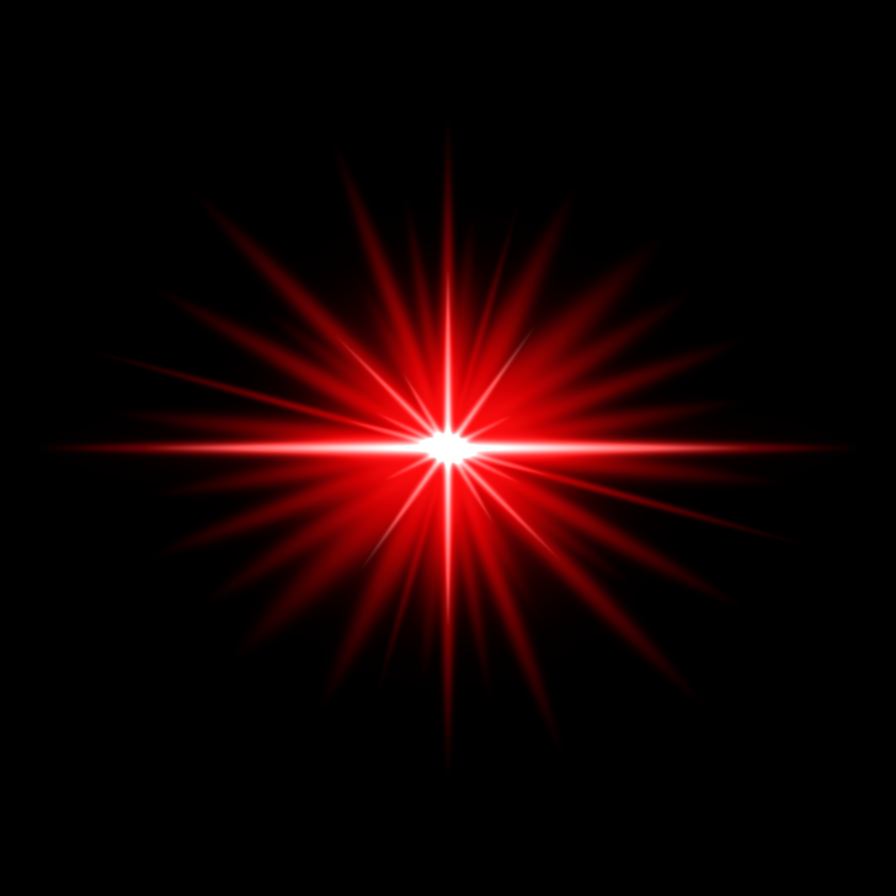
Give the GLSL for this background, as a WebGL 2 fragment shader.

```glsl
#version 300 es
precision highp float;

uniform vec2 u_resolution;
out vec4 outColor;

const vec3 RED = vec3(1.0, 0.005, 0.015);
const vec3 HOT = vec3(0.9, 0.98, 0.97);

// Broad rays: angle in degrees, length, half width
const int RAY_COUNT = 15;
const vec3 RAYS[RAY_COUNT] = vec3[](
    vec3(9.0, 0.34, 0.012), vec3(20.0, 0.36, 0.013),
    vec3(32.5, 0.33, 0.015), vec3(44.5, 0.34, 0.021),
    vec3(64.0, 0.33, 0.015), vec3(74.0, 0.29, 0.004),
    vec3(84.0, 0.27, 0.010), vec3(99.5, 0.29, 0.008),
    vec3(110.5, 0.37, 0.011), vec3(118.0, 0.22, 0.010),
    vec3(134.8, 0.41, 0.013), vec3(143.0, 0.26, 0.010),
    vec3(151.5, 0.38, 0.012), vec3(164.8, 0.42, 0.004),
    vec3(174.0, 0.38, 0.012)
);

// Bright needles: angle in degrees, length
const int NEEDLE_COUNT = 6;
const vec2 NEEDLES[NEEDLE_COUNT] = vec2[](
    vec2(27.0, 0.08), vec2(54.5, 0.17), vec2(121.0, 0.10),
    vec2(135.0, 0.18), vec2(154.0, 0.09), vec2(164.8, 0.12)
);

float hash(float n) {
    return fract(sin(n * 127.1) * 43758.5453);
}

float bell(float x, float width) {
    float q = x / width;
    return exp(-q * q);
}

// Distances along and across a line through the centre
vec2 rayAxes(vec2 p, float degrees) {
    float angle = radians(degrees);
    vec2 dir = vec2(cos(angle), sin(angle));
    return abs(vec2(dot(p, dir), p.x * dir.y - p.y * dir.x));
}

// Spindle that widens outward, then narrows and fades at its tip
float spindle(vec2 axes, float reach, float width) {
    float t = clamp(axes.x / reach, 0.0, 1.0);
    float spread = width * (0.15 + 2.9 * t * (1.0 - t)) + 0.0008;
    return bell(axes.y, spread) * pow(1.0 - t, 1.25);
}

// Straight beam with a tapering end
float beam(vec2 axes, float reach, float width, float falloff) {
    float t = clamp(axes.x / reach, 0.0, 1.0);
    float taper = width * (1.0 - 0.75 * t) + 0.0006;
    return bell(axes.y, taper) * pow(1.0 - t, falloff);
}

float broadRays(vec2 p) {
    float light = 0.0;
    for (int i = 0; i < RAY_COUNT; i++) {
        vec3 ray = RAYS[i];
        float strength = mix(0.5, 0.85, smoothstep(0.20, 0.40, ray.y));
        light += strength * spindle(rayAxes(p, ray.x), ray.y, ray.z);
    }
    return light;
}

float faintRays(vec2 p) {
    float light = 0.0;
    for (int i = 0; i < 16; i++) {
        float id = float(i);
        float degrees = (id + hash(id + 3.0)) * 11.25;
        float reach = mix(0.14, 0.25, hash(id + 21.0));
        light += 0.2 * spindle(rayAxes(p, degrees), reach, 0.007);
    }
    return light;
}

float needles(vec2 p) {
    float light = 0.0;
    for (int i = 0; i < NEEDLE_COUNT; i++) {
        vec2 needle = NEEDLES[i];
        light += beam(rayAxes(p, needle.x), needle.y, 0.0035, 1.1);
    }
    return light;
}

void main() {
    vec2 p = (gl_FragCoord.xy - 0.5 * u_resolution) / min(u_resolution.x, u_resolution.y);
    float r = length(p);
    vec2 across = abs(p);
    vec2 upright = across.yx;

    // Red halo, rays and long beams
    float red = 0.95 * bell(r, 0.115) + broadRays(p) + faintRays(p);
    red += 1.7 * beam(across, 0.46, 0.0115, 1.2);
    red += 1.3 * beam(upright, 0.38, 0.010, 1.4);
    red += 0.25 * bell(across.y, 0.03) * bell(across.x, 0.22);

    // White cores
    float white = 0.75 * needles(p) + 1.3 * bell(r, 0.015);
    white += 1.25 * beam(across, 0.34, 0.0075, 1.1);
    white += 1.0 * beam(upright, 0.20, 0.0042, 0.9);

    // Soft shoulder keeps the halo below full red
    float redLevel = 1.0 - exp(-1.25 * red - 0.35 * red * red);
    vec3 color = RED * redLevel + HOT * min(white, 1.0);
    color += vec3(0.0, 0.04, 0.04) * smoothstep(0.8, 1.0, redLevel);
    outColor = vec4(clamp(color, 0.0, 1.0), 1.0);
}
```
